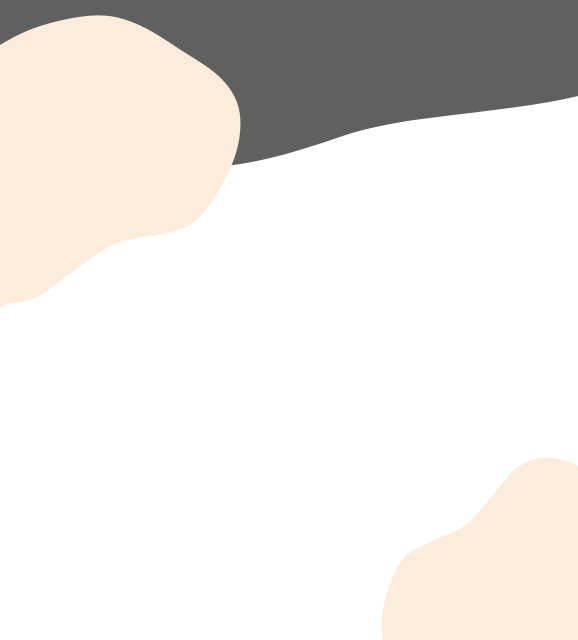
Give the GLSL for this background, as a Shadertoy shader.

```glsl
const int KNOTS = 17;
const int STEPS = 6;

// Point on a smooth curve running from b to c
vec2 spline(vec2 a, vec2 b, vec2 c, vec2 d, float t) {
    return b + 0.5 * t * (c - a + t * (2.0 * a - 5.0 * b + 4.0 * c - d
             + t * (3.0 * (b - c) + d - a)));
}

// Signed distance to a closed smooth outline, negative inside
float outline(vec2 p, vec2 knots[KNOTS]) {
    float nearest = 1e6, side = 1.0;
    vec2 start = knots[0];
    for (int i = 0; i < KNOTS; i++) {
        vec2 a = knots[(i + KNOTS - 1) % KNOTS];
        vec2 b = knots[i];
        vec2 c = knots[(i + 1) % KNOTS];
        vec2 d = knots[(i + 2) % KNOTS];
        for (int j = 1; j <= STEPS; j++) {
            vec2 end = spline(a, b, c, d, float(j) / float(STEPS));
            vec2 edge = end - start, offset = p - start;
            vec2 gap = offset - edge * clamp(dot(offset, edge) / dot(edge, edge), 0.0, 1.0);
            nearest = min(nearest, dot(gap, gap));
            // Each crossing of a horizontal ray flips the side
            if ((start.y > p.y) != (end.y > p.y)
                && offset.x < edge.x * offset.y / edge.y) side = -side;
            start = end;
        }
    }
    return side * sqrt(nearest);
}

void mainImage(out vec4 fragColor, in vec2 fragCoord) {
    // Percent of canvas height, measured down from the top left
    float pixel = 100.0 / iResolution.y;
    vec2 p = vec2(fragCoord.x, iResolution.y - fragCoord.y) * pixel;

    float band = outline(p, vec2[KNOTS](
        vec2(-10, -10), vec2(-10, 16), vec2(8, 23.5), vec2(21, 25.8),
        vec2(28.6, 26.3), vec2(36.3, 25.8), vec2(43, 24.5), vec2(49.5, 22.6),
        vec2(56, 20.5), vec2(62.5, 19.1), vec2(69, 18.2), vec2(75.5, 17.4),
        vec2(83.3, 16.35), vec2(90.1, 15.05), vec2(100, 12.4), vec2(100, -10),
        vec2(39, -10)));

    float upperBlob = outline(p, vec2[KNOTS](
        vec2(-5.9, 11.7), vec2(0, 7.03), vec2(6.8, 3.9), vec2(15.2, 2.4),
        vec2(21.5, 3.8), vec2(28.4, 7.9), vec2(34.4, 12.1), vec2(37.25, 16.7),
        vec2(37.25, 22.4), vec2(34.9, 28.5), vec2(30.85, 34.2), vec2(26.7, 36.25),
        vec2(18.2, 38), vec2(11.7, 42.2), vec2(6.25, 46.1), vec2(1.8, 47.3),
        vec2(-3.9, 45.6)));

    float lowerBlob = outline(p, vec2[KNOTS](
        vec2(96.4, 76.8), vec2(90.1, 72.7), vec2(84.9, 71.5), vec2(80.6, 73.2),
        vec2(76.8, 77.6), vec2(72.8, 82), vec2(67.8, 84.4), vec2(63.4, 86.85),
        vec2(60.9, 91.3), vec2(59.7, 96.6), vec2(60.2, 102.2), vec2(62.5, 108),
        vec2(71.6, 109.4), vec2(80.7, 109.4), vec2(89.8, 109.4), vec2(99, 109.4),
        vec2(99, 91)));

    // Layers from back to front
    vec3 charcoal = vec3(0.376);
    vec3 peach = vec3(0.992, 0.922, 0.863);
    vec3 color = mix(vec3(1.0), charcoal, clamp(0.5 - band / pixel, 0.0, 1.0));
    color = mix(color, peach, clamp(0.5 - min(upperBlob, lowerBlob) / pixel, 0.0, 1.0));
    fragColor = vec4(color, 1.0);
}
```
